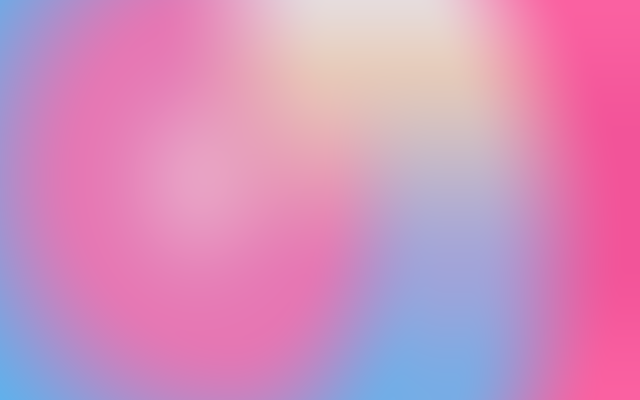
A WebGL 1 fragment shader for this background:

```glsl
precision highp float;

uniform vec2 u_resolution;

#define ROSE vec3(0.90, 0.46, 0.70)
#define SKY vec3(0.36, 0.70, 0.93)
#define PERIWINKLE vec3(0.63, 0.64, 0.85)
#define ORCHID vec3(0.91, 0.64, 0.78)
#define CREAM vec3(0.91, 0.80, 0.72)
#define PEARL vec3(0.90, 0.87, 0.88)
#define HOT_PINK vec3(0.95, 0.33, 0.60)
#define CORAL_PINK vec3(0.98, 0.38, 0.63)
#define BOWL_CENTER vec2(0.36, 0.44)
#define ORCHID_CENTER vec2(0.31, 0.45)

// Soft elliptical glow, 1 at its center
float glow(vec2 p, vec2 center, vec2 radius) {
    vec2 d = (p - center) / radius;
    return exp(-dot(d, d));
}

// Distance from the rose bowl, steeper on its right side
float bowlDistance(vec2 p) {
    vec2 d = p - BOWL_CENTER;
    float radiusX = d.x < 0.0 ? 0.36 : 0.23;
    return length(d / vec2(radiusX, 0.64));
}

void main() {
    // Canvas fractions, with y as depth below the top edge
    vec2 p = gl_FragCoord.xy / u_resolution;
    p.y = 1.0 - p.y;

    // Blue surround, paler toward the right
    float pale = smoothstep(0.40, 0.70, p.x)
               * mix(1.0, 0.4, smoothstep(0.65, 1.0, p.y));
    vec3 surround = mix(SKY, PERIWINKLE, pale);
    vec3 color = mix(ROSE, surround, smoothstep(0.62, 1.42, bowlDistance(p)));

    // Pale orchid haze inside the bowl
    color = mix(color, ORCHID, 0.9 * glow(p, ORCHID_CENTER, vec2(0.11, 0.22)));

    // Cream light falling from the top
    vec3 light = mix(PEARL, CREAM, smoothstep(-0.05, 0.22, p.y));
    float beam = smoothstep(0.24, 0.52, p.x) * (1.0 - smoothstep(0.10, 0.72, p.y));
    color = mix(color, light, beam);

    // Pink right side, its inner edge bowed outward
    float rise = p.y - 0.6;
    float edge = p.x + 0.25 * rise * rise;
    vec3 pink = mix(HOT_PINK, CORAL_PINK, smoothstep(0.15, 0.50, abs(p.y - 0.5)));
    color = mix(color, pink, smoothstep(0.74, 0.98, edge));

    gl_FragColor = vec4(color, 1.0);
}
```
